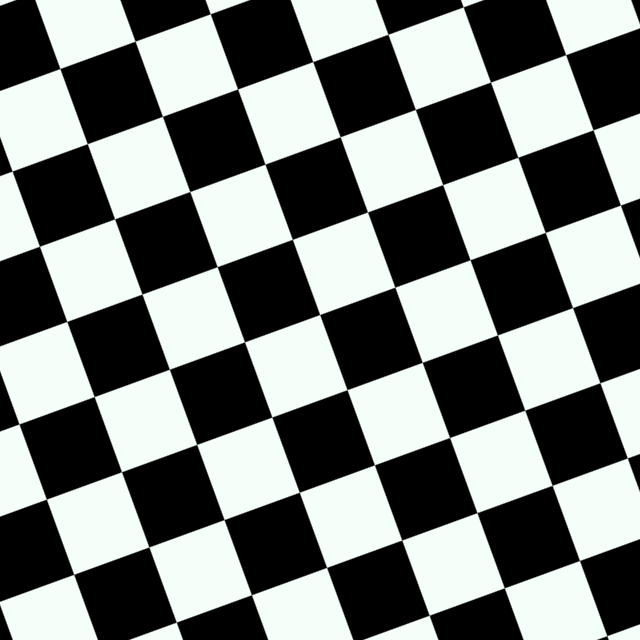
Give the GLSL for this pattern, as a WebGL 1 fragment shader.

```glsl
precision highp float;
// Tilted two-tone checkerboard: the plane is rotated about a lattice corner,
// each axis becomes a soft-edged square wave, and the product of the two
// waves gives the alternating cells.

uniform vec2 u_resolution;

#define CELLS 8.0                     // cell sides per canvas width
#define TILT_DEGREES 20.0             // counter-clockwise rotation
#define CORNER vec2(0.5003, 0.5078)   // a lattice corner, canvas units
#define EDGE_PIXELS 1.4               // width of the smoothed edge
#define DARK vec3(0.0)
#define LIGHT vec3(0.96, 1.0, 0.98)

mat2 rotation(float angle) {
  float c = cos(angle);
  float s = sin(angle);
  return mat2(c, -s, s, c);
}

// Square wave of period 2: +1 on (0, 1), -1 on (1, 2), with ramped edges.
vec2 squareWave(vec2 p, float edgeWidth) {
  vec2 signedDistance = 0.5 - abs(mod(p + 0.5, 2.0) - 1.0);
  return clamp(signedDistance / (0.5 * edgeWidth), -1.0, 1.0);
}

void main() {
  float canvasSize = min(u_resolution.x, u_resolution.y);
  vec2 uv = gl_FragCoord.xy / canvasSize;

  // Lattice coordinates, one unit per cell
  vec2 cell = rotation(radians(TILT_DEGREES)) * (uv - CORNER) * CELLS;

  // Cells where both waves agree in sign are light
  vec2 wave = squareWave(cell, EDGE_PIXELS * CELLS / canvasSize);
  float lightness = 0.5 + 0.5 * wave.x * wave.y;

  gl_FragColor = vec4(mix(DARK, LIGHT, lightness), 1.0);
}
```
